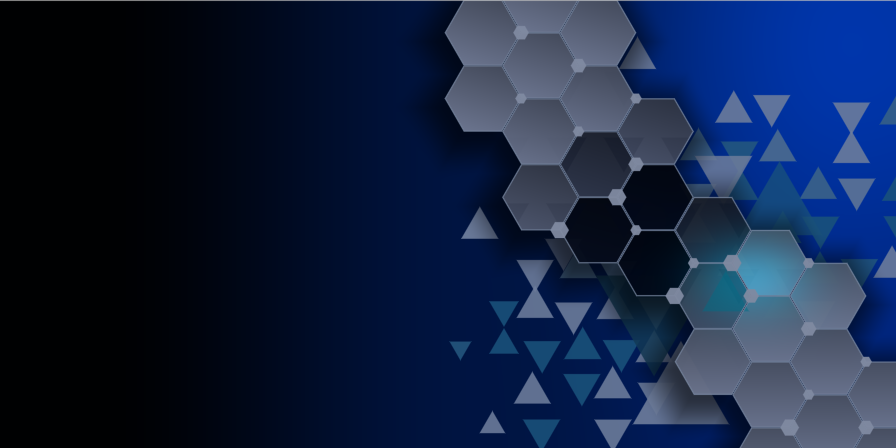
Give the GLSL for this background, as a Shadertoy shader.

```glsl
const float COLUMNS = 8.0;
const vec3 STEEL = vec3(0.43, 0.49, 0.61);
const vec3 TEAL = vec3(0.10, 0.32, 0.48);

vec2 hash2(vec2 p) {
    vec3 q = fract(p.xyx * vec3(0.1031, 0.103, 0.0973));
    q += dot(q, q.yzx + 33.33);
    return fract((q.xx + q.yz) * q.zy);
}

// Flat-topped hexagon with the given apothem
float hexagon(vec2 p, float apothem) {
    p = abs(p);
    return max(p.y, p.x * 0.866 + p.y * 0.5) - apothem;
}

// Equilateral triangle, direction +1 points up and -1 down
float triangle(vec2 p, float direction, float inradius) {
    p.y *= direction;
    return max(abs(p.x) * 0.866 + p.y * 0.5, -p.y) - inradius;
}

void paint(inout vec3 col, vec3 ink, float dist, float alpha) {
    float soft = 0.8 / iResolution.y;
    col = mix(col, ink, alpha * (1.0 - smoothstep(-soft, soft, dist)));
}

vec3 background(vec2 p) {
    vec3 col = mix(vec3(0.0, 0.002, 0.008), vec3(0.0, 0.08, 0.26), smoothstep(0.2, 1.1, p.x));
    col = mix(col, vec3(0.0, 0.12, 0.42), smoothstep(1.1, 1.9, p.x));
    float glow = exp(-3.0 * dot(p - vec2(1.9, 0.9), p - vec2(1.9, 0.9)));
    return col + vec3(0.0, 0.09, 0.25) * glow * smoothstep(1.0, 1.6, p.x);
}

// Jittered triangles kept inside two elliptical swarms
void scatterTriangles(inout vec3 col, vec2 p) {
    const float pitch = 0.089;
    vec2 base = floor(p / pitch);
    for (int k = 0; k < 9; k++) {
        vec2 cell = base + vec2(k % 3 - 1, k / 3 - 1);
        vec2 rnd = hash2(cell);
        vec2 center = (cell + 0.5 + (rnd - 0.5) * 0.3) * pitch;
        float upper = length((center - vec2(1.81, 0.57)) / vec2(0.31, 0.27));
        float lower = length((center - vec2(1.27, 0.21)) / vec2(0.25, 0.22));
        if (min(upper, lower) > 1.0 || rnd.y > 0.82) continue;
        float direction = mod(cell.x + cell.y, 2.0) < 0.5 ? 1.0 : -1.0;
        float size = mix(0.024, 0.014, smoothstep(1.2, 1.05, center.x));
        float tealness = smoothstep(0.35, 0.75, rnd.x);
        vec3 ink = mix(STEEL, TEAL, tealness);
        paint(col, ink, triangle(p - center, direction, size), 0.88);
    }
}

void mainImage(out vec4 fragColor, in vec2 fragCoord) {
    vec2 p = fragCoord / iResolution.y;
    vec3 col = background(p);
    scatterTriangles(col, p);

    // Lone and large triangles
    paint(col, STEEL, triangle(p - vec2(1.071, 0.491), 1.0, 0.024), 0.95);
    paint(col, STEEL, triangle(p - vec2(1.423, 0.87), 1.0, 0.024), 0.9);
    paint(col, STEEL, triangle(p - vec2(1.258, 0.443), -1.0, 0.024), 0.75);
    paint(col, STEEL, triangle(p - vec2(1.615, 0.615), -1.0, 0.037), 0.85);
    paint(col, TEAL, triangle(p - vec2(1.74, 0.53), 1.0, 0.055), 0.75);
    paint(col, TEAL * 0.7, triangle(p - vec2(1.46, 0.31), -1.0, 0.075), 0.85);
    paint(col, STEEL, triangle(p - vec2(1.52, 0.115), 1.0, 0.062), 0.9);

    // Honeycomb: occupied rows per column, then rows carrying a joint
    const int first[8] = int[8](0, 0, 0, 2, 3, 4, 4, 6);
    const int last[8] = int[8](1, 3, 3, 4, 5, 7, 6, 7);
    const int jointFirst[8] = int[8](0, 1, 1, 4, 4, 4, 5, 8);
    const int jointLast[8] = int[8](1, 2, 3, 4, 4, 6, 6, 0);
    const int lowerJoint[8] = int[8](-1, 3, 2, 4, 3, 6, -1, -1);
    float comb = 9.0, joints = 9.0, shadow = 9.0;
    vec2 local = vec2(0.0), middle = vec2(0.0);
    for (int i = 0; i < int(COLUMNS); i++) {
        for (int j = first[i]; j <= last[i]; j++) {
            vec2 center = vec2(1.078 + 0.1284 * float(i),
                               0.927 - 0.1469 * float(j) + 0.0734 * float(i & 1));
            vec2 q = p - center;
            float d = hexagon(q, 0.0728);
            if (d < comb) { comb = d; local = q; middle = center; }
            shadow = min(shadow, hexagon(q + vec2(0.015, 0.02), 0.0728));
            if (j >= jointFirst[i] && j <= jointLast[i])
                joints = min(joints, hexagon(q - vec2(0.085, 0.0), (i + j) % 2 == 0 ? 0.015 : 0.011));
            if (j == lowerJoint[i])
                joints = min(joints, hexagon(q - vec2(0.0428, -0.0734), 0.018));
        }
    }
    col *= 1.0 - 0.6 * (1.0 - smoothstep(-0.02, 0.09, shadow));

    // Cell faces darken towards the heart of the chain and their upper edge
    float light = smoothstep(0.06, 0.36, length(middle - vec2(1.43, 0.48)));
    vec3 face = mix(vec3(0.0, 0.02, 0.07), vec3(0.38, 0.41, 0.50), light);
    face *= 0.92 - 3.6 * local.y - 1.2 * local.x * step(middle.x, 1.5);
    face = mix(face, vec3(0.42, 0.46, 0.55), 0.3 * light);
    paint(col, face, comb, 0.92);

    // Translucent facets and cyan light within the cells
    if (comb < 0.0) {
        vec2 facet = mod(p - vec2(1.2, 0.44), vec2(0.1284, 0.1469)) - vec2(0.0642, 0.08);
        paint(col, col * 0.6 + vec3(0.0, 0.01, 0.04), triangle(facet, -1.0, 0.026), 0.7 * (1.0 - light));
        vec2 ray = (p - vec2(1.68, 0.38)) / vec2(0.13, 0.09);
        col += vec3(-0.06, 0.22, 0.27) * exp(-dot(ray, ray));
        paint(col, vec3(0.0, 0.42, 0.52), triangle(p - vec2(1.62, 0.335), 1.0, 0.03), 0.5);
    }

    // Rims and joints
    paint(col, vec3(0.48, 0.54, 0.64), abs(comb) - 0.0013, 0.8);
    paint(col, vec3(0.50, 0.54, 0.63), joints, 0.95);

    // Pale line along the top
    paint(col, vec3(0.75), 0.998 - p.y, 0.8);
    fragColor = vec4(clamp(col, 0.0, 1.0), 1.0);
}
```
